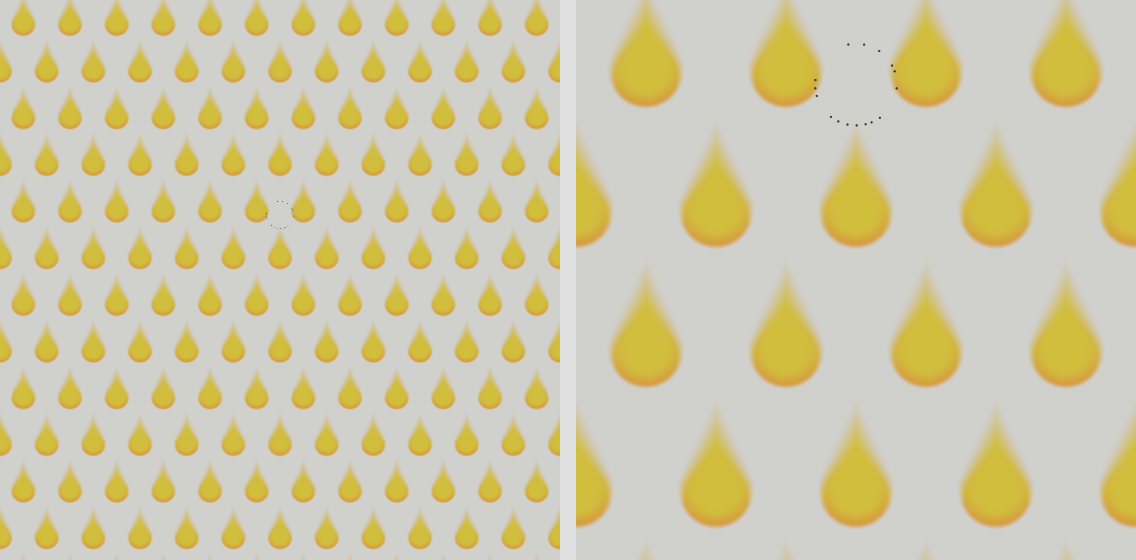
Left: the whole. Right: its middle third, enlarged.
Give the GLSL for this pattern, as a WebGL 2 fragment shader.

```glsl
#version 300 es
precision highp float;
// Staggered rows of soft golden teardrops on pale grey, with one faint ring of specks.

#define REPEATS 12.0            // drops across and rows down (even, so it tiles)
#define ROW_CENTRE 0.495        // height of the round part within a row
#define RADIUS 0.272            // round part, in cells
#define TIP 0.645               // tip height above the round centre, in cells
#define SOFT_BOTTOM 0.03        // edge blur at the base
#define SOFT_TOP 0.14           // edge blur at the tip
#define RING_CENTRE vec2(0.5, 0.6163)
#define RING_RADIUS 0.0243
#define RING_SLOTS 30.0
#define SPECK_RADIUS 0.0007

uniform vec2 u_resolution;
out vec4 fragColor;

const float TAU = 6.2831853;
const vec3 GREY = vec3(0.815, 0.815, 0.805);
const vec3 GOLD = vec3(0.82, 0.745, 0.24);
const vec3 ORANGE = vec3(0.84, 0.59, 0.25);
const vec3 SPECK = vec3(0.12);

float hash(float n) {
    return fract(sin(n * 12.99 + 4.1) * 4375.85);
}

// Signed distance to a circle joined to a tip by its tangents.
float teardrop(vec2 p) {
    p.x = abs(p.x);
    float slope = RADIUS / TIP;
    vec2 normal = vec2(sqrt(1.0 - slope * slope), slope);
    float along = dot(p, vec2(-normal.y, normal.x));
    return (along > 0.0 ? dot(p, normal) : length(p)) - RADIUS;
}

// Cell coordinates about the drop centre; odd rows move half a cell.
vec2 dropCell(vec2 uv) {
    const float below = 0.31;
    vec2 grid = uv * REPEATS;
    float y = grid.y - ROW_CENTRE + below;
    float stagger = 0.5 * mod(floor(y), 2.0);
    return vec2(fract(grid.x + 0.5 - stagger) - 0.5, fract(y) - below);
}

// Sparse dots placed at uneven angles around a small circle.
float speckRing(vec2 uv, float pixel) {
    vec2 p = uv - RING_CENTRE;
    float slot = floor(fract(atan(p.y, p.x) / TAU) * RING_SLOTS);
    float angle = (slot + 0.3 + 0.4 * hash(slot)) * TAU / RING_SLOTS;
    vec2 dotCentre = RING_RADIUS * vec2(cos(angle), sin(angle));
    float kept = step(0.55, hash(slot + 50.0));
    float d = length(p - dotCentre) - SPECK_RADIUS;
    return kept * (1.0 - smoothstep(-0.5 * pixel, 0.5 * pixel, d));
}

void main() {
    vec2 uv = gl_FragCoord.xy / u_resolution;
    float pixel = 1.0 / min(u_resolution.x, u_resolution.y);
    vec2 p = dropCell(uv);
    float d = teardrop(p);

    // Crisp base, fading tip
    float soft = mix(SOFT_BOTTOM, SOFT_TOP, smoothstep(-0.2, 0.5, p.y));
    float cover = 1.0 - smoothstep(-1.3 * soft, 0.2 * soft + 0.5 * pixel * REPEATS, d);

    // Orange rim, strongest along the base
    float base = 1.0 - smoothstep(-0.25, 0.05, p.y);
    float rim = smoothstep(-0.14, 0.0, d) * mix(0.35, 0.95, base);

    vec3 color = mix(GREY, mix(GOLD, ORANGE, rim), cover);
    color = mix(color, SPECK, 0.8 * speckRing(uv, pixel));
    fragColor = vec4(color, 1.0);
}
```
